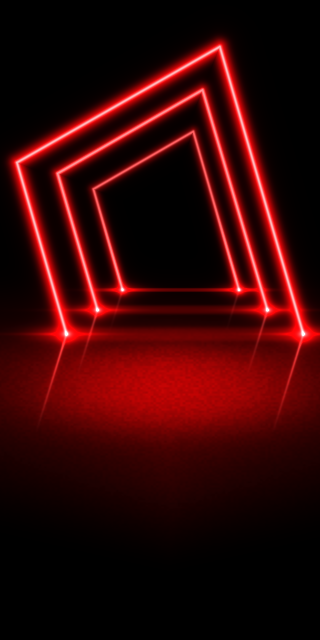
Reproduce this background procedurally as a WebGL 1 fragment shader.

```glsl
precision highp float;
// Three tilted neon frames recede over a dark floor with a red pool of light.
// Frames are segment distance fields with a hot core and halo; the floor is
// built from soft bands, an elliptical pool, flares and fine hashed grain.

uniform vec2 u_resolution;

// Space: x runs 0..1 across, y runs 0..2 upward.
const vec3 NEON_RED = vec3(1.0, 0.015, 0.025);
const vec3 CORE_TINT = vec3(0.95, 0.72, 0.72);
const vec3 FLOOR_RED = vec3(1.0, 0.018, 0.018);
const float CORE_WIDTH = 0.0052;
const float HALO_WIDTH = 0.023;
const vec2 POOL_CENTER = vec2(0.53, 0.785);
const vec2 POOL_SIZE = vec2(0.43, 0.135);
const float POOL_LEVEL = 0.47;
const float WASH_LEVEL = 0.26;
const float GRAIN_SCALE = 150.0;
const float GRAIN_LEVEL = 0.16;

float hash(vec2 cell) {
  vec3 h = fract(vec3(cell.xyx) * 0.1031);
  h += dot(h, h.yzx + 33.33);
  return fract((h.x + h.y) * h.z);
}

float valueNoise(vec2 p) {
  vec2 cell = floor(p);
  vec2 f = fract(p);
  f = f * f * (3.0 - 2.0 * f);
  float low = mix(hash(cell), hash(cell + vec2(1.0, 0.0)), f.x);
  float high = mix(hash(cell + vec2(0.0, 1.0)), hash(cell + 1.0), f.x);
  return mix(low, high, f.y);
}

float bell(float x, float width) {
  float t = x / width;
  return exp(-t * t);
}

// x: distance to the segment, y: position along it from a to b.
vec2 segment(vec2 p, vec2 a, vec2 b) {
  vec2 ab = b - a;
  float t = clamp(dot(p - a, ab) / dot(ab, ab), 0.0, 1.0);
  return vec2(length(p - a - ab * t), t);
}

// Foot flare: a round bloom, a wide low glow and a thin horizontal streak.
vec3 flare(vec2 p, vec2 foot, float size) {
  vec2 d = p - foot;
  float bloom = 0.65 * exp(-length(d * vec2(0.65, 1.0)) / (0.021 * size));
  float glow = 0.28 * bell(d.x, 0.11 * size) * bell(d.y, 0.024 * size);
  float streak = 0.6 * exp(-abs(d.x) / (0.075 * size)) * bell(d.y, 0.005);
  float hot = bell(length(d * vec2(0.7, 1.0)), 0.010 * size);
  return NEON_RED * (bloom + glow + streak) + CORE_TINT * hot * 0.7;
}

// Faint mirrored leg, fading away from the foot.
vec3 reflection(vec2 p, vec2 foot, float len, float level) {
  vec2 s = segment(p, foot, foot + vec2(-0.31, -1.0) * len);
  float fade = (1.0 - s.y) * (1.0 - s.y * 0.4) * level;
  return fade * (vec3(0.65, 0.26, 0.26) * bell(s.x, 0.004)
    + NEON_RED * 0.12 * bell(s.x, 0.016));
}

// Open frame: left foot, left corner, apex, right foot.
vec3 neonFrame(vec2 p, vec2 footL, vec2 corner, vec2 apex, vec2 footR,
               float size, float level) {
  float left = segment(p, footL, corner).x;
  float top = segment(p, corner, apex).x;
  float right = segment(p, apex, footR).x;
  float d = min(min(left, top), right);
  float legBoost = 1.0 - smoothstep(footL.y, corner.y, p.y);
  float power = mix(level, 1.0, 0.6 * legBoost);
  float halo = 0.82 * bell(d, HALO_WIDTH * size)
    + 0.22 * exp(-d / (0.028 * size));
  float core = bell(d, CORE_WIDTH * mix(0.75, 1.0, level));
  vec3 color = NEON_RED * halo * power + CORE_TINT * core * power;
  color += flare(p, footL, size) + flare(p, footR, size);
  color += reflection(p, footL, 0.31 * size * size, level * level);
  color += reflection(p, footR, 0.31 * size * size, level * level);
  return color;
}

// Glowing strip on the floor joining the feet of one frame.
float floorBand(vec2 p, float y, float halfWidth, float thickness) {
  float across = 1.0 - smoothstep(halfWidth * 0.75, halfWidth * 1.4,
                                  abs(p.x - 0.572));
  return across * exp(-pow(abs(p.y - y) / thickness, 4.0));
}

float floorLight(vec2 p) {
  vec2 q = (p - POOL_CENTER) / POOL_SIZE;
  float r2 = dot(q, q);
  float pool = POOL_LEVEL * exp(-pow(r2, 1.4));
  float side = abs(p.x - POOL_CENTER.x);
  float wash = WASH_LEVEL * smoothstep(0.25, 0.74, p.y + 0.06 - side * 0.22)
    * (1.0 - smoothstep(0.86, 1.02, p.y)) * (1.0 - 0.55 * side);
  float grain = valueNoise(p * GRAIN_SCALE * vec2(0.8, 1.0)) - 0.5;
  float light = (pool + wash) * (1.0 + GRAIN_LEVEL * grain);
  light += 0.09 * bell(p.y - 1.0, 0.095) * (1.0 - 0.6 * side);
  light += 0.18 * floorBand(p, 0.956, 0.40, 0.022);
  light += 0.20 * floorBand(p, 1.032, 0.30, 0.014);
  light += 0.30 * floorBand(p, 1.094, 0.22, 0.006);
  return light;
}

void main() {
  vec2 p = gl_FragCoord.xy / u_resolution * vec2(1.0, 2.0);
  vec3 color = FLOOR_RED * floorLight(p);
  color += neonFrame(p, vec2(0.208, 0.956), vec2(0.053, 1.492),
                     vec2(0.687, 1.854), vec2(0.948, 0.956), 1.0, 1.0);
  color += neonFrame(p, vec2(0.305, 1.031), vec2(0.180, 1.458),
                     vec2(0.633, 1.719), vec2(0.836, 1.031), 0.82, 0.8);
  color += neonFrame(p, vec2(0.383, 1.094), vec2(0.292, 1.409),
                     vec2(0.604, 1.589), vec2(0.747, 1.094), 0.66, 0.52);
  gl_FragColor = vec4(min(color, 1.0), 1.0);
}
```
